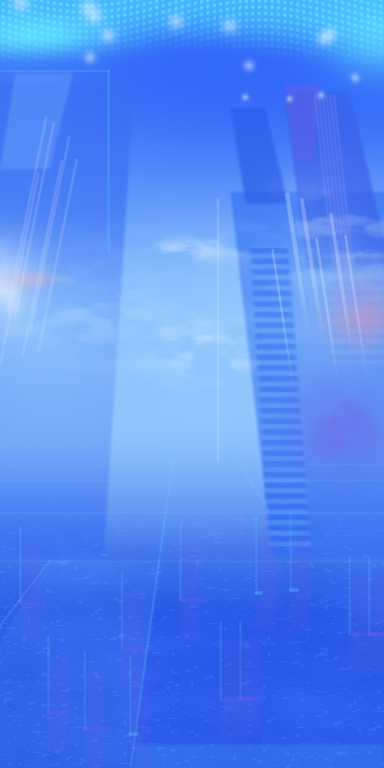
Write a Shadertoy shader that draws this background.

```glsl
// Dreamy blue city: leaning towers, clouds, a tiled floor and a glittering cyan ceiling.

vec2 p;   // position, x 0..1 and y 0..2
vec3 col; // colour painted so far

void paint(vec3 color, float amount) {
    col = mix(col, color, clamp(amount, 0.0, 1.0));
}

float hash(vec2 v) {
    return fract(sin(dot(v, vec2(127.1, 311.7))) * 43758.5453);
}

float noise(vec2 v) {
    vec2 i = floor(v), f = fract(v);
    f = f * f * (3.0 - 2.0 * f);
    return mix(mix(hash(i), hash(i + vec2(1, 0)), f.x),
               mix(hash(i + vec2(0, 1)), hash(i + 1.0), f.x), f.y);
}

float fbm(vec2 v) {
    float sum = 0.0, amp = 0.5;
    for (int i = 0; i < 5; i++) {
        sum += amp * noise(v);
        v = v * 2.03 + 7.1;
        amp *= 0.5;
    }
    return sum;
}

// Soft elliptical falloff
float glow(float x, float y, vec2 radius) {
    vec2 d = (p - vec2(x, y)) / radius;
    return exp(-dot(d, d));
}

// Thin segment from a.xy to a.zw
float line(vec4 a, float width) {
    vec2 d = a.zw - a.xy, v = p - a.xy;
    float t = clamp(dot(v, d) / dot(d, d), 0.0, 1.0);
    return 1.0 - smoothstep(width, width + 0.005, length(v - d * t));
}

// Leaning wall: x holds top left, top right, bottom left, bottom right
float slab(vec4 x, float low, float high) {
    vec2 side = mix(x.zw, x.xy, (p.y - low) / (high - low));
    vec4 e = smoothstep(-0.008, 0.008, vec4(p.x - side.x, side.y - p.x, p.y - low, high - p.y));
    return e.x * e.y * e.z * e.w;
}

void mainImage(out vec4 fragColor, in vec2 fragCoord) {
    p = fragCoord / iResolution.xy * vec2(1, 2);
    vec3 deep = vec3(0.17, 0.36, 0.91), pale = vec3(0.56, 0.78, 0.99), mid = vec3(0.35, 0.6, 0.98);
    vec3 cyan = vec3(0.36, 0.87, 1), violet = vec3(0.44, 0.36, 0.9), white = vec3(0.88, 0.94, 1);

    // Sky brightening toward the horizon, then sinking into the floor
    col = mix(deep, vec3(0.2, 0.41, 0.97), smoothstep(0.6, 1.6, p.y));
    paint(pale, smoothstep(1.8, 1.17, p.y) * smoothstep(0.37, 0.93, p.y));
    paint(mid, 0.5 * glow(0.0, 1.5, vec2(0.3, 0.4)));

    // Towers
    float mist = smoothstep(0.55, 0.85, p.y) * smoothstep(1.5, 1.15, p.y);
    paint(vec3(0.23, 0.43, 0.95), (0.65 - 0.35 * mist) * slab(vec4(-0.1, 0.35, -0.1, 0.27), 0.55, 1.78));
    paint(pale, 0.25 * slab(vec4(0.04, 0.19, 0, 0.13), 1.56, 1.81));
    paint(vec3(0.2, 0.44, 0.95), (0.7 - 0.15 * mist) * slab(vec4(0.6, 1.2, 0.71, 1.2), 0.55, 1.5));
    paint(deep, 0.7 * slab(vec4(0.6, 0.69, 0.64, 0.75), 1.47, 1.72));
    paint(vec3(0.22, 0.37, 0.91), 0.7 * slab(vec4(0.74, 0.91, 0.8, 1.02), 1.3, 1.76));
    paint(violet, 0.4 * slab(vec4(0.74, 0.83, 0.77, 0.82), 1.58, 1.78));

    // Clouds and mist
    float puff = smoothstep(0.4, 0.72, fbm(p * vec2(11, 22)));
    float cover = glow(0.54, 1.09, vec2(0.16, 0.07)) + glow(0.5, 1.35, vec2(0.13, 0.03))
                + 0.7 * glow(0.87, 1.36, vec2(0.2, 0.13)) + 0.7 * glow(0.2, 1.2, vec2(0.22, 0.12));
    paint(white, 0.5 * puff * cover);
    paint(pale, 0.6 * glow(0.12, 1.13, vec2(0.22, 0.2)) + 0.45 * glow(0.83, 1.22, vec2(0.14, 0.2)));

    // Stair treads and louvres
    float tread = smoothstep(0.15, 0.38, abs(fract(p.y * 36.0) - 0.5));
    paint(mix(vec3(0.2, 0.42, 0.93), mid, tread), 0.5 * slab(vec4(0.65, 0.75, 0.7, 0.81), 0.57, 1.36));
    paint(pale, 0.2 * tread * slab(vec4(0.84, 1, 0.86, 1), 1.05, 1.34));

    // Warm petals and violet shade
    float ragged = 0.4 + 1.1 * fbm(p * 13.0);
    paint(vec3(0.72, 0.6, 0.8), 0.7 * ragged * glow(0.95, 1.18, vec2(0.1, 0.09)));
    paint(violet, 0.55 * ragged * glow(0.89, 0.88, vec2(0.12)));
    paint(white, 0.75 * ragged * glow(0.0, 1.25, vec2(0.08, 0.11)));
    paint(vec3(0.85, 0.65, 0.75), 0.4 * ragged * glow(0.08, 1.27, vec2(0.06, 0.025)));

    // Leaning light streaks
    for (float k = 0.0; k < 6.0; k++) {
        float r = hash(vec2(k, 3)), x = 0.77 + 0.038 * k, y = 0.94 + 0.2 * r;
        paint(white, 0.3 * line(vec4(x, y, x - 0.06, y + 0.4), 0.004 * r) * smoothstep(y, y + 0.25, p.y));
        paint(white, 0.16 * line(vec4(0.02 * k, y + 0.1, 0.02 * k + 0.1, y + 0.6), 0.001));
        x = 0.82 + 0.01 * k;
        paint(vec3(0.65, 0.6, 0.96), 0.2 * line(vec4(x + 0.06, 1.2, x, 1.75), 0.001));
    }

    // Floor tiles with rippling flecks
    float seams = line(vec4(0.45, 0.8, 0.34, 0), 0.0) + line(vec4(0.62, 0.8, 0.7, 0.67), 0.0)
                + line(vec4(0, 0.37, 0.13, 0.54), 0.0);
    for (float k = 0.0; k < 4.0; k++) {
        float y = 0.79 - 0.021 * k * (k + 1.0);
        seams += 0.5 * line(vec4(0, y, 1, y), 0.0);
    }
    paint(cyan, 0.22 * seams);
    paint(mid, 0.15 * slab(vec4(0.13, 0.42, -0.2, 0.34), 0.0, 0.54));
    paint(cyan, 0.14 * slab(vec4(0.35, 1, 0.34, 1), -0.1, 0.06));
    float fleck = smoothstep(0.74, 0.95, noise(p * vec2(80, 170)));
    col += smoothstep(0.75, 0.5, p.y) * (0.045 * fleck + 0.06 * (fbm(p * vec2(5, 12)) - 0.5));

    // Hanging threads, violet columns and short dashes
    for (float k = 0.0; k < 12.0; k++) {
        float r = hash(vec2(k, 8)), x = (k + r) / 12.0, y = 0.08 + 0.4 * hash(vec2(k, 5));
        paint(cyan, 0.18 * line(vec4(x, y, x, y + 0.2), 0.0));
        paint(violet, 0.12 * slab(vec2(x, x + 0.05).xyxy, y - 0.1, y + 0.15));
        paint(mix(cyan, violet, step(0.5, r)), 0.3 * line(vec4(x, y, x + 0.08 * r + 0.01, y), 0.002));
    }
    paint(white, 0.25 * line(vec4(0.568, 0.8, 0.568, 1.48), 0.0));
    paint(cyan, 0.25 * (line(vec4(0, 1.815, 0.283, 1.815), 0.0) + line(vec4(0.283, 1.345, 0.283, 1.815), 0.0)));

    // Cyan ceiling, halftone dots and sparkles
    float ceiling = smoothstep(1.83, 1.97, p.y + 0.02 * cos(p.x * 6.3));
    paint(vec3(0.26, 0.74, 1), 0.9 * ceiling);
    paint(cyan, 0.95 * glow(0.09, 1.91, vec2(0.18, 0.05)) + 0.7 * glow(1.0, 1.9, vec2(0.14, 0.1)));
    vec2 cell = fract(vec2(p.x, p.y + 0.04 * sin(p.x * 7.0)) * 60.0) - 0.5;
    paint(vec3(0.6, 0.96, 1), 0.4 * ceiling * smoothstep(0.45, 0.1, length(cell)));
    for (float k = 0.0; k < 14.0; k++) {
        float r = hash(vec2(k, 2));
        paint(white, 0.5 * glow(hash(vec2(k, 1)), 2.0 - 0.27 * r, vec2(0.023 - 0.015 * r)));
    }
    fragColor = vec4(col, 1);
}
```
